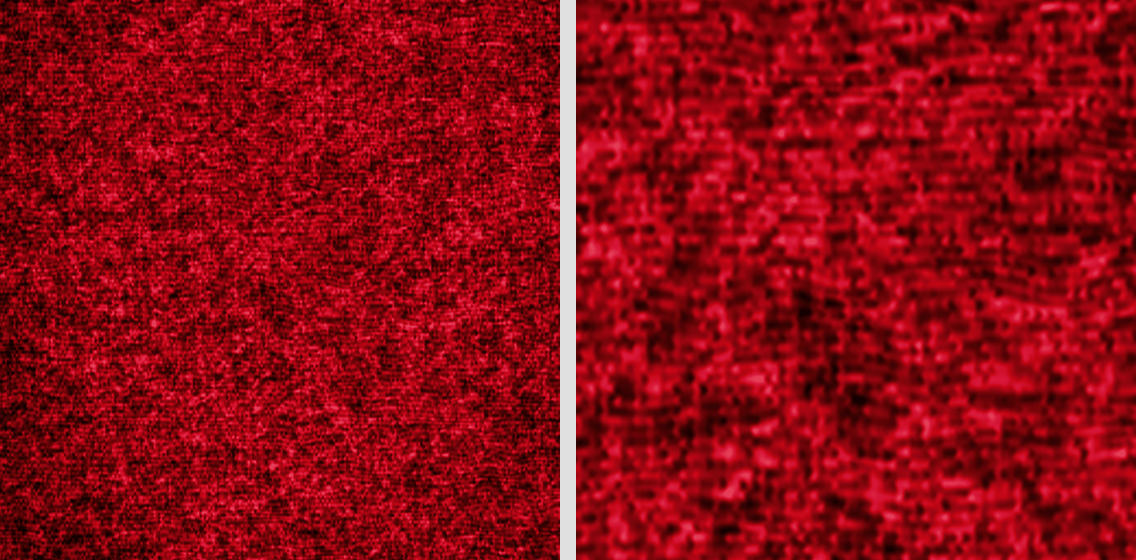
Left: the whole. Right: its middle third, enlarged.
Reproduce this texture procedurally as a WebGL 1 fragment shader.

```glsl
precision highp float;
// Crimson chenille cloth: ribbed rows of short pile with irregular light and dark clumps.
// Layers of value noise, from broad drifts to single fibres, sum to one pile height,
// which is shaded by a vignette and coloured through a ramp of reds.

uniform vec2 u_resolution;

// Cells across the canvas for each layer
const vec2 DRIFT_SCALE = vec2(11.0, 12.0);
const vec2 CLUMP_SCALE = vec2(42.0, 47.0);
const vec2 TUFT_SCALE = vec2(70.0, 108.0);
const vec2 FIBRE_SCALE = vec2(256.0, 158.0);
const float RIB_ROWS = 108.0;

// Strength of each layer, in standard deviations of tone
const float DRIFT_AMOUNT = 0.12;
const float CLUMP_AMOUNT = 0.34;
const float TUFT_AMOUNT = 0.38;
const float RELIEF_AMOUNT = 0.26;
const float FIBRE_AMOUNT = 0.67;
const float RIB_AMOUNT = 0.36;

const vec2 RELIEF_STEP = vec2(0.0025, -0.0045);
const float WARP_SIZE = 0.0035;
const float FIBRE_BEND = 0.0005;
const float RIB_WAVER = 1.8;

const vec2 LIGHT_CENTRE = vec2(0.56, 0.52);
const vec2 LIGHT_STRETCH = vec2(1.15, 0.90);
const float VIGNETTE_AMOUNT = 1.3;
const float TONE_BIAS = 0.14;

const vec3 SHADOW = vec3(0.08, 0.00, 0.00);
const vec3 MAROON = vec3(0.21, 0.01, 0.01);
const vec3 GARNET = vec3(0.35, 0.01, 0.02);
const vec3 CRIMSON = vec3(0.48, 0.02, 0.04);
const vec3 RUBY = vec3(0.62, 0.02, 0.07);
const vec3 SCARLET = vec3(0.77, 0.02, 0.08);
const vec3 ROSE = vec3(0.84, 0.08, 0.21);
const vec3 SHEEN = vec3(0.90, 0.24, 0.34);

const float TAU = 6.28318;
const float NOISE_GAIN = 4.66; // brings value noise to unit deviation

float hash(vec2 p) {
  return fract(sin(dot(p, vec2(127.1, 311.7))) * 43758.5453);
}

// Value noise with zero mean and unit deviation
float noise(vec2 p) {
  vec2 cell = floor(p);
  vec2 f = fract(p);
  f = f * f * (3.0 - 2.0 * f);
  float low = mix(hash(cell), hash(cell + vec2(1.0, 0.0)), f.x);
  float high = mix(hash(cell + vec2(0.0, 1.0)), hash(cell + vec2(1.0, 1.0)), f.x);
  return (mix(low, high, f.y) - 0.5) * NOISE_GAIN;
}

float tufts(vec2 p) {
  return noise(p * TUFT_SCALE + 31.7);
}

// Height of the pile, from drifts down to fibres
float pile(vec2 p) {
  vec2 wobble = vec2(noise(p * 58.0 + 5.3), noise(p * 58.0 + 71.9));
  vec2 warped = p + WARP_SIZE * wobble;
  float ribPhase = TAU * RIB_ROWS * p.y + RIB_WAVER * noise(p * vec2(24.0, 30.0) + 13.1);
  vec2 bent = p + vec2(FIBRE_BEND * sin(ribPhase), 0.0);

  float height = DRIFT_AMOUNT * noise(p * DRIFT_SCALE + 3.7);
  height += CLUMP_AMOUNT * noise(warped * CLUMP_SCALE + 17.2);
  float tuft = tufts(warped);
  height += TUFT_AMOUNT * tuft;
  height += RELIEF_AMOUNT * (tuft - tufts(warped - RELIEF_STEP));
  height += FIBRE_AMOUNT * noise(bent * FIBRE_SCALE + 47.3);
  return height + RIB_AMOUNT * sin(ribPhase);
}

// Colour stops are placed at tone quantiles
vec3 dye(float tone) {
  vec3 colour = mix(SHADOW, MAROON, smoothstep(-2.8, -1.75, tone));
  colour = mix(colour, GARNET, clamp((tone + 1.75) / 0.83, 0.0, 1.0));
  colour = mix(colour, CRIMSON, clamp((tone + 0.92) / 0.69, 0.0, 1.0));
  colour = mix(colour, RUBY, clamp((tone + 0.23) / 0.67, 0.0, 1.0));
  colour = mix(colour, SCARLET, clamp((tone - 0.44) / 0.64, 0.0, 1.0));
  colour = mix(colour, ROSE, clamp((tone - 1.08) / 0.67, 0.0, 1.0));
  return mix(colour, SHEEN, smoothstep(1.75, 2.8, tone));
}

void main() {
  vec2 uv = gl_FragCoord.xy / u_resolution;
  vec2 p = gl_FragCoord.xy / min(u_resolution.x, u_resolution.y);

  float edge = length((uv - LIGHT_CENTRE) * LIGHT_STRETCH);
  float vignette = VIGNETTE_AMOUNT * smoothstep(0.38, 0.88, edge);
  gl_FragColor = vec4(dye(pile(p) + TONE_BIAS - vignette), 1.0);
}
```
